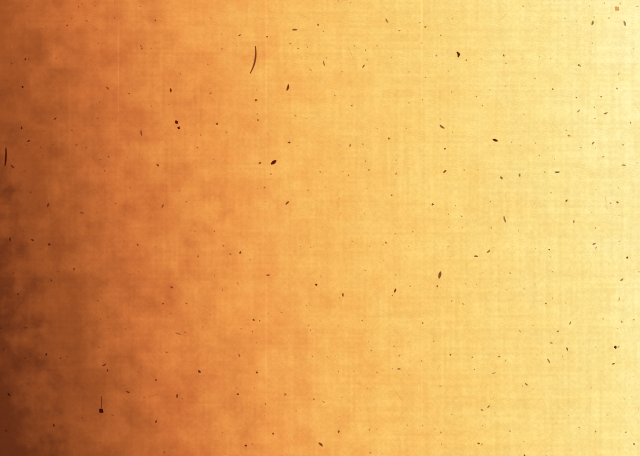
A Shadertoy shader for this texture:

```glsl
// Backlit recycled paper: a slanted brown-to-cream ramp, mottled by layered
// value noise and fine grain, with hashed flecks scattered over jittered grids
// and a few larger fibres drawn as tapered segments.

float hash(vec2 p) {
    return fract(sin(dot(p, vec2(127.1, 311.7))) * 43758.5453);
}

float noise(vec2 p) {
    vec2 i = floor(p), f = fract(p);
    f = f * f * (3.0 - 2.0 * f);
    return mix(mix(hash(i), hash(i + vec2(1, 0)), f.x),
               mix(hash(i + vec2(0, 1)), hash(i + vec2(1, 1)), f.x), f.y);
}

float fbm(vec2 p) {
    float sum = 0.0, amp = 0.5;
    for (int i = 0; i < 5; i++) {
        sum += amp * noise(p);
        p = mat2(0.8, 0.6, -0.6, 0.8) * p * 2.05 + 7.3;
        amp *= 0.58;
    }
    return sum;
}

// Coverage of a bowed segment that thins toward its ends
float fibre(vec2 p, vec2 a, vec2 b, float radius, float bow) {
    vec2 d = b - a;
    float h = clamp(dot(p - a, d) / dot(d, d), 0.0, 1.0);
    float arch = 4.0 * h * (1.0 - h);
    vec2 spine = a + d * h + bow * arch * normalize(vec2(-d.y, d.x));
    float r = radius * (0.55 + 0.45 * arch);
    float soft = max(0.0012, 0.7 / iResolution.y);
    return 1.0 - smoothstep(-soft, soft, length(p - spine) - r);
}

// One fleck per occupied cell, kept inside the cell
float flecks(vec2 p, float cell, float density, float reach, float radius) {
    vec2 id = floor(p / cell);
    float size = hash(id + 3.7);
    vec2 jitter = vec2(hash(id + 11.3), hash(id + 23.9));
    vec2 centre = (id + 0.2 + 0.6 * jitter) * cell;
    float angle = 6.2832 * hash(id + 37.1);
    vec2 arm = vec2(cos(angle), sin(angle)) * reach * (0.2 + size * size);
    float cover = fibre(p, centre - arm, centre + arm,
                        radius * (0.5 + 0.5 * hash(id + 51.7)), 0.3 * reach * (size - 0.5));
    return cover * step(hash(id + 71.3), density) * (0.45 + 0.55 * hash(id + 83.1));
}

// Brown at the left through orange to pale cream at the right
vec3 paperRamp(float t) {
    vec3 c = mix(vec3(0.46, 0.21, 0.10), vec3(0.65, 0.33, 0.15), smoothstep(-0.07, 0.07, t));
    c = mix(c, vec3(0.82, 0.45, 0.22), clamp((t - 0.07) / 0.135, 0.0, 1.0));
    c = mix(c, vec3(0.93, 0.60, 0.29), clamp((t - 0.205) / 0.15, 0.0, 1.0));
    c = mix(c, vec3(0.97, 0.73, 0.37), clamp((t - 0.355) / 0.16, 0.0, 1.0));
    c = mix(c, vec3(0.98, 0.82, 0.46), clamp((t - 0.515) / 0.185, 0.0, 1.0));
    c = mix(c, vec3(0.985, 0.89, 0.57), clamp((t - 0.70) / 0.21, 0.0, 1.0));
    return mix(c, vec3(1.0, 0.95, 0.70), clamp((t - 0.91) / 0.17, 0.0, 1.0));
}

void mainImage(out vec4 fragColor, in vec2 fragCoord) {
    vec2 uv = fragCoord / iResolution.xy;
    vec2 p = fragCoord / iResolution.y;

    // Slanted light with cloudy mottling
    float cloud = fbm(p * 24.0) - 0.57;
    float t = uv.x + 0.14 * (uv.y - 0.5) + 0.14 * cloud;
    vec3 color = paperRamp(t);
    color *= 1.0 - 0.12 * (1.0 - smoothstep(0.0, 0.3, uv.x)) * (1.0 - uv.y);

    // Woven streaks and fine grain
    float weave = noise(p * vec2(170.0, 9.0)) + noise(p * vec2(9.0, 170.0)) - 1.0;
    float grain = noise(p * 330.0) + 0.6 * noise(p * 150.0 + 19.0) - 0.8;
    color *= 1.0 + vec3(0.02, 0.035, 0.05) * weave + vec3(0.035, 0.05, 0.07) * grain;

    // Faint pale creases running top to bottom
    for (int i = 0; i < 3; i++) {
        float crease = 0.185 + 0.225 * float(i) + 0.006 * float(i * i);
        float fade = noise(vec2(float(i) * 5.0, p.y * 6.0));
        color += 0.035 * fade * (1.0 - smoothstep(0.0005, 0.002, abs(uv.x - crease)));
    }

    // Scattered flecks from coarse and dark to tiny and faint
    float dark = 0.85 * flecks(p, 0.083, 0.30, 0.005, 0.0026);
    dark = max(dark, 0.75 * flecks(p + 4.3, 0.057, 0.26, 0.003, 0.0020));
    dark = max(dark, 0.45 * flecks(p + 9.1, 0.031, 0.20, 0.002, 0.0014));
    float pale = 0.35 * flecks(p + 13.7, 0.11, 0.35, 0.016, 0.0008);

    // Larger fibres
    dark = max(dark, 0.75 * fibre(p, vec2(0.560, 0.898), vec2(0.549, 0.840), 0.0018, 0.005));
    dark = max(dark, 0.9 * fibre(p, vec2(0.013, 0.675), vec2(0.011, 0.637), 0.0018, 0.001));
    dark = max(dark, fibre(p, vec2(0.220, 0.101), vec2(0.224, 0.097), 0.0050, 0.0));
    dark = max(dark, 0.6 * fibre(p, vec2(0.222, 0.131), vec2(0.222, 0.104), 0.0009, 0.001));
    dark = max(dark, fibre(p, vec2(0.596, 0.641), vec2(0.604, 0.647), 0.0036, 0.0));
    dark = max(dark, fibre(p, vec2(0.386, 0.734), vec2(0.388, 0.730), 0.0035, 0.0));
    dark = max(dark, fibre(p, vec2(0.391, 0.720), vec2(0.393, 0.719), 0.0032, 0.0));
    dark = max(dark, fibre(p, vec2(1.003, 0.885), vec2(1.005, 0.876), 0.0027, 0.002));
    dark = max(dark, fibre(p, vec2(1.082, 0.694), vec2(1.090, 0.691), 0.0025, 0.0));
    dark = max(dark, 0.7 * fibre(p, vec2(0.966, 0.403), vec2(0.963, 0.391), 0.0030, 0.0));
    dark = max(dark, fibre(p, vec2(1.349, 0.240), vec2(1.350, 0.237), 0.0031, 0.0));
    pale = max(pale, 0.8 * fibre(p, vec2(1.351, 0.983), vec2(1.355, 0.979), 0.0055, 0.0));

    color = mix(color, color * vec3(0.86, 0.62, 0.42), pale);
    color = mix(color, color * vec3(0.36, 0.15, 0.10), dark);
    fragColor = vec4(clamp(color, 0.0, 1.0), 1.0);
}
```
